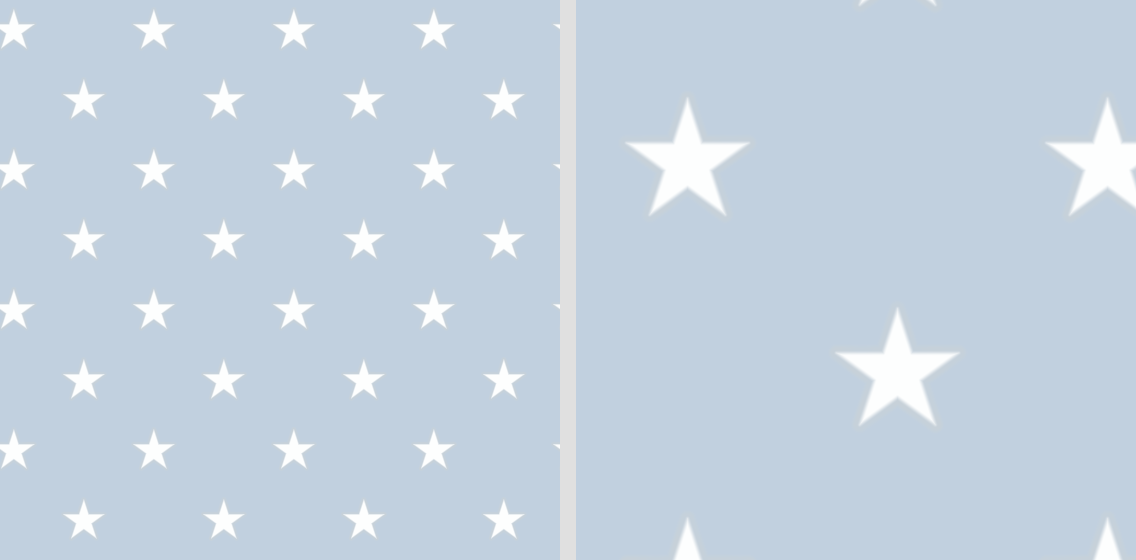
Left, the full canvas; right, a detail of the centre.
A WebGL 1 fragment shader for this pattern:

```glsl
precision highp float;
// White five-pointed stars on pale blue, staggered like a checkerboard.
// Two square lattices half a cell apart share one star distance function;
// a faint, uneven grey fringe surrounds each star.

uniform vec2 u_resolution;

#define REPEATS 4.0
#define STAR_CENTER vec2(0.099, 0.779)
#define STAR_RADIUS 0.153
#define EDGE_SOFTNESS 0.007
#define FRINGE_WIDTH 0.024
#define FRINGE_STRENGTH 0.85
#define GROUND_COLOR vec3(0.757, 0.817, 0.876)
#define FRINGE_COLOR vec3(0.785, 0.820, 0.846)
#define STAR_COLOR vec3(0.992, 0.996, 0.996)

const float TAU = 6.2831853;

// Signed distance to an upright regular pentagram of circumradius r
float starDistance(vec2 p, float r) {
  const vec2 foldA = vec2(0.80902, -0.58779);
  const vec2 foldB = vec2(-0.80902, -0.58779);
  p.x = abs(p.x);
  p -= 2.0 * max(dot(foldA, p), 0.0) * foldA;
  p -= 2.0 * max(dot(foldB, p), 0.0) * foldB;
  p.x = abs(p.x);
  p.y -= r;
  // Edge from the tip to the inner notch, at 0.382 of the radius
  vec2 edge = 0.38197 * vec2(0.58779, 0.80902) - vec2(0.0, 1.0);
  float h = clamp(dot(p, edge) / dot(edge, edge), 0.0, r);
  return length(p - edge * h) * sign(p.y * edge.x - p.x * edge.y);
}

// Layered sines with whole frequencies, so the variation wraps; range 0 to 1
float unevenness(vec2 uv) {
  vec2 t = TAU * uv;
  float a = sin(37.0 * t.x + 2.0 * sin(11.0 * t.y));
  float b = sin(41.0 * t.y + 2.0 * sin(13.0 * t.x));
  return 0.5 + 0.25 * (a + b);
}

void main() {
  vec2 uv = gl_FragCoord.xy / u_resolution;
  vec2 cell = uv * REPEATS - STAR_CENTER;

  // Two lattices, the second shifted by half a cell both ways
  float d = min(starDistance(fract(cell + 0.5) - 0.5, STAR_RADIUS),
                starDistance(fract(cell) - 0.5, STAR_RADIUS));

  float pixel = REPEATS / min(u_resolution.x, u_resolution.y);
  float soft = max(EDGE_SOFTNESS, 0.7 * pixel);
  float star = 1.0 - smoothstep(-soft, soft, d);
  float fringe = 1.0 - smoothstep(0.4 * FRINGE_WIDTH, FRINGE_WIDTH, d);
  fringe *= FRINGE_STRENGTH * mix(0.6, 1.0, unevenness(uv));

  vec3 color = mix(GROUND_COLOR, FRINGE_COLOR, fringe);
  color = mix(color, STAR_COLOR, star);
  gl_FragColor = vec4(color, 1.0);
}
```
